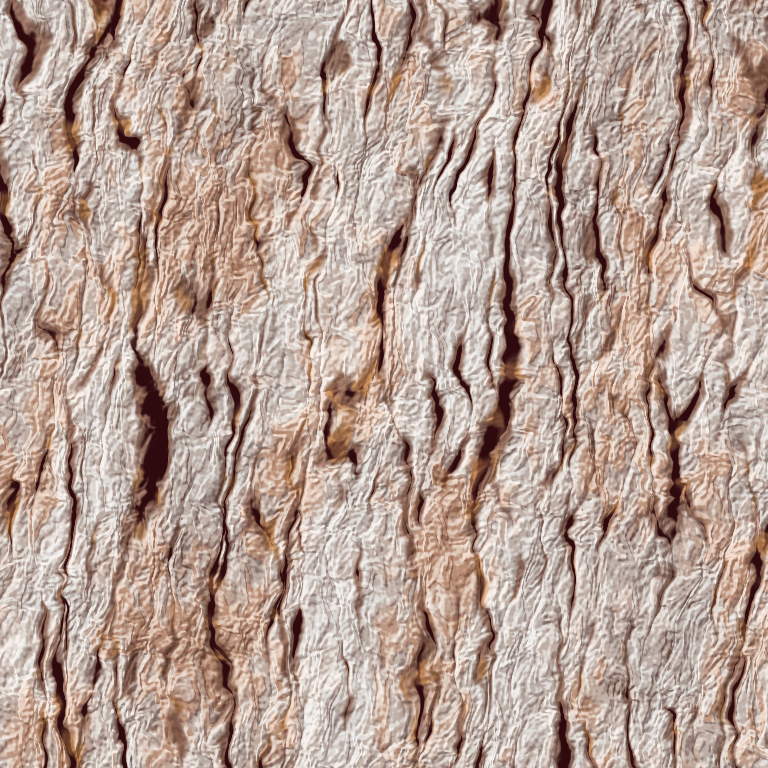
This texture is drawn by a Shadertoy shader. Its source:

```glsl
const vec3 PALE = vec3(0.89, 0.86, 0.84);
const vec3 GREIGE = vec3(0.76, 0.69, 0.65);
const vec3 SHADE = vec3(0.57, 0.49, 0.47);
const vec3 BROWN = vec3(0.43, 0.28, 0.22);
const vec3 CREVICE = vec3(0.18, 0.04, 0.06);
const vec3 OCHRE = vec3(0.66, 0.42, 0.19);
const vec3 TAN_TINT = vec3(0.96, 0.81, 0.71);
const vec3 COOL_TINT = vec3(0.97, 0.99, 1.0);

const float LEAN = 0.06;                        // sideways drift of the fissures
const float FISSURE_COUNT = 9.0;
const float CRACK_COUNT = 20.0;
const vec2 FLAKE_FREQ = vec2(23.0, 9.5);
const vec2 FIBRE_FREQ = vec2(75.0, 36.0);
const vec2 GRAIN_FREQ = vec2(165.0, 120.0);
const float FLAKE_LEVELS = 4.0;
const float FLAKE_HEIGHT = 0.0045;
const float LIGHT_STEP = 0.002;
const vec2 LIGHT_DIR = vec2(-0.6, 0.8);

struct Bark {
    float height;
    float gap;      // distance to the nearest crevice wall, negative inside
    float tint;     // value shared by one flake layer
    float fibre;
    float grain;
    vec2 pos;       // warped position
};

vec2 gradientAt(vec2 cell) {
    uvec2 q = uvec2(ivec2(cell)) * uvec2(1597334673u, 3812015801u);
    uint n = (q.x ^ q.y) * 1597334673u;
    n = (n ^ (n >> 15)) * 2246822519u;
    n ^= n >> 13;
    float angle = float(n & 65535u) * (6.28318 / 65536.0);
    return vec2(cos(angle), sin(angle));
}

float noise(vec2 p) {
    vec2 i = floor(p), f = p - i;
    vec2 u = f * f * f * (f * (f * 6.0 - 15.0) + 10.0);
    vec2 x = vec2(1.0, 0.0);
    float a = dot(gradientAt(i), f);
    float b = dot(gradientAt(i + x.xy), f - x.xy);
    float c = dot(gradientAt(i + x.yx), f - x.yx);
    float d = dot(gradientAt(i + x.xx), f - x.xx);
    return mix(mix(a, b, u.x), mix(c, d, u.x), u.y);
}

vec2 warp(vec2 p) {
    p.x -= LEAN * p.y;
    vec2 coarse = p * vec2(5.0, 3.0), medium = p * vec2(17.0, 13.0);
    p.x += 0.03 * noise(coarse + 7.3) + 0.012 * noise(medium + 3.1);
    p.y += 0.035 * noise(coarse + 41.7) + 0.02 * noise(medium + 23.9);
    return p + vec2(0.008, 0.009) * noise(p * vec2(46.0, 40.0) + 11.0);
}

// Distance to wandering vertical seams that open and close along their length
float seamGap(vec2 q, float count, float wander, float stretch, vec2 widths) {
    float s = q.x * count + wander * noise(q * vec2(0.7 * count, stretch) + count);
    float column = floor(s);
    float opening = noise(vec2(column * 7.37 + 0.5, q.y * stretch * 1.6 + column * 3.7));
    return abs(s - column - 0.5) / count - mix(widths.x, widths.y, smoothstep(-0.3, 0.4, opening));
}

float layerTint(float layer) {
    return fract(layer * 0.618 + 0.3) - 0.5;
}

Bark barkAt(vec2 p) {
    Bark bark;
    vec2 q = warp(p);
    bark.pos = q;
    bark.fibre = noise(q * FIBRE_FREQ);
    bark.grain = noise(q * GRAIN_FREQ);

    float fissure = seamGap(q, FISSURE_COUNT, 0.9, 2.6, vec2(-0.004, 0.0058));
    float crack = seamGap(q, CRACK_COUNT, 1.3, 6.0, vec2(-0.007, 0.0034));
    bark.gap = min(fissure, crack) + 0.005 * bark.fibre + 0.002 * bark.grain;

    // Terraced flakes with ragged rims
    float relief = noise(q * FLAKE_FREQ + 17.0) + 0.5 * noise(q * FLAKE_FREQ * 2.3 + 29.0);
    relief += 0.16 * bark.fibre + 0.09 * bark.grain;
    float level = relief * FLAKE_LEVELS;
    float layer = floor(level);
    float rise = smoothstep(0.72, 1.0, level - layer);
    bark.tint = mix(layerTint(layer), layerTint(layer + 1.0), rise);

    bark.height = FLAKE_HEIGHT * (layer + rise)
        + 0.006 * bark.fibre
        + 0.0038 * bark.grain
        + 0.009 * smoothstep(-0.002, 0.014, bark.gap);
    return bark;
}

void mainImage(out vec4 fragColor, in vec2 fragCoord) {
    vec2 p = fragCoord / iResolution.y;
    Bark bark = barkAt(p);
    vec2 q = bark.pos;

    // Slope lighting
    float slope = (bark.height - barkAt(p + LIGHT_DIR * LIGHT_STEP).height) / LIGHT_STEP;
    float lit = slope / sqrt(1.0 + slope * slope);
    float tone = 0.63 + 0.42 * lit + 0.12 * bark.tint
        + 0.24 * noise(q * vec2(6.0, 2.5) + 50.0)
        + 0.26 * noise(q * vec2(32.0, 16.0) + 70.0)
        + 0.2 * bark.fibre
        + 0.3 * noise(p * 190.0 + 80.0);

    vec3 color = mix(BROWN, SHADE, smoothstep(-0.1, 0.2, tone));
    color = mix(color, GREIGE, smoothstep(0.18, 0.52, tone));
    color = mix(color, PALE, smoothstep(0.55, 0.86, tone));
    color += 0.09 * smoothstep(0.85, 1.15, tone);

    // Warm fresh flakes and cool weathered patches
    float region = noise(q * vec2(8.0, 3.6) + 120.0);
    float warmth = region + 0.5 * bark.tint + 0.5 * noise(q * vec2(26.0, 13.0) + 130.0);
    float fresh = smoothstep(0.0, 0.4, warmth) * (1.0 - 0.55 * smoothstep(0.5, 0.9, tone));
    color *= mix(vec3(1.0), TAN_TINT, fresh);
    color *= mix(vec3(1.0), COOL_TINT, smoothstep(0.0, 0.35, -warmth));

    // Crevice walls, ochre crumbs and dark cores
    float ragged = bark.gap + 0.008 * noise(q * vec2(38.0, 17.0) + 150.0);
    float wall = 1.0 - smoothstep(0.001, 0.008, ragged);
    float crumbs = smoothstep(0.15, 0.4, noise(q * vec2(40.0, 22.0) + 140.0) + 0.5 * region);
    vec3 wallColor = mix(BROWN, OCHRE, 0.7 * crumbs) * (0.75 + 0.5 * tone);
    color = mix(color, wallColor, 0.8 * wall);
    float core = 1.0 - smoothstep(-0.0015, 0.001, bark.gap);
    color = mix(color, CREVICE, core * (1.0 - 0.5 * crumbs));

    fragColor = vec4(clamp(color, 0.0, 1.0), 1.0);
}
```
